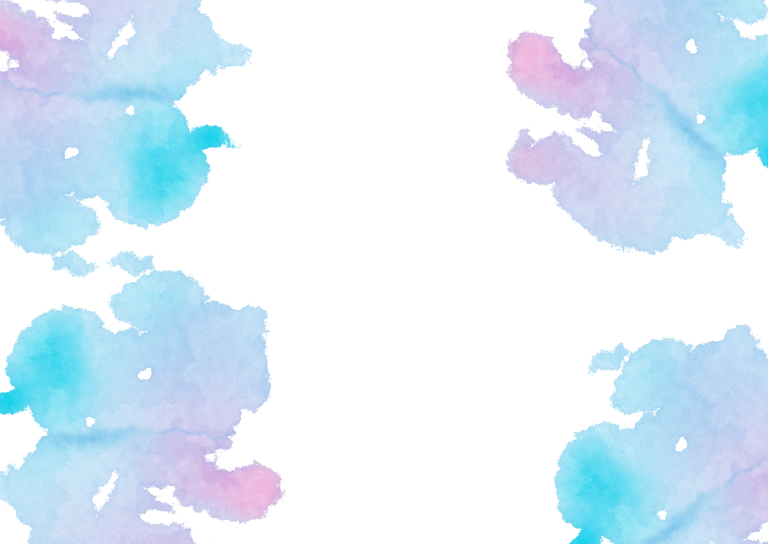
Reproduce this background procedurally as a WebGL 2 fragment shader.

```glsl
#version 300 es
precision highp float;
// Four pastel watercolour stains in the corners of a white sheet.

uniform vec2 u_resolution;
out vec4 outColor;

const float SHEET_HEIGHT = 5.42; // height of the canvas in stain units

vec2 hashGradient(vec2 cell) {
    vec3 h = fract(cell.xyx * vec3(0.1031, 0.1030, 0.0973));
    h += dot(h, h.yzx + 33.33);
    return fract((h.xx + h.yz) * h.zy) * 2.0 - 1.0;
}

float gradientNoise(vec2 p) {
    vec2 i = floor(p), f = p - i;
    vec2 u = f * f * f * (f * (f * 6.0 - 15.0) + 10.0);
    vec2 e = vec2(0.0, 1.0);
    float low = mix(dot(hashGradient(i), f), dot(hashGradient(i + e.yx), f - e.yx), u.x);
    float high = mix(dot(hashGradient(i + e), f - e), dot(hashGradient(i + 1.0), f - 1.0), u.x);
    return mix(low, high, u.y);
}

float fbm(vec2 p) {
    float sum = 0.0, amplitude = 0.6;
    for (int i = 0; i < 5; i++) {
        sum += amplitude * gradientNoise(p);
        p = mat2(1.6, 1.2, -1.2, 1.6) * p + 7.3;
        amplitude *= 0.5;
    }
    return sum;
}

float ellipse(vec2 p, vec2 centre, vec2 radii) {
    return (length((p - centre) / radii) - 1.0) * min(radii.x, radii.y);
}

float roundBox(vec2 p, vec2 centre, vec2 halfSize, float radius) {
    vec2 d = abs(p - centre) - halfSize + radius;
    return length(max(d, 0.0)) + min(max(d.x, d.y), 0.0) - radius;
}

float spot(vec2 p, vec2 centre, vec2 radii) {
    vec2 d = (p - centre) / radii;
    return exp(-dot(d, d));
}

// Outline: joined lobes, then bare patches cut away
float stainDistance(vec2 p) {
    float d = ellipse(p, vec2(0.05, -0.1), vec2(0.98, 0.78));
    d = min(d, roundBox(p, vec2(0.72, 0.43), vec2(0.6, 0.53), 0.14));
    d = min(d, ellipse(p, vec2(0.25, 0.98), vec2(0.45, 0.34)));
    d = min(d, ellipse(p, vec2(-0.03, 1.4), vec2(0.2, 0.09)));
    d = min(d, ellipse(p, vec2(-0.68, 0.34), vec2(0.58, 0.58)));
    d = min(d, ellipse(p, vec2(-1.26, 0.0), vec2(0.22, 0.12)));
    d = min(d, ellipse(p, vec2(-0.72, -0.85), vec2(0.55, 0.52)));
    d = min(d, ellipse(p, vec2(-1.36, -0.85), vec2(0.25, 0.1)));
    d = min(d, ellipse(p, vec2(-0.3, -1.3), vec2(0.78, 0.5)));
    d = min(d, ellipse(p, vec2(0.5, -1.6), vec2(0.32, 0.25)));
    d = min(d, ellipse(p, vec2(0.92, -0.88), vec2(0.52, 0.32)));

    float bare = ellipse(p, vec2(1.02, -0.54), vec2(0.3, 0.1));
    bare = min(bare, ellipse(p, vec2(-1.22, -0.4), vec2(0.19, 0.27)));
    bare = min(bare, ellipse(p + vec2(0.4 * (p.y + 0.9), 0.0) * -1.0, vec2(-0.32, -0.9), vec2(0.07, 0.17)));
    bare = min(bare, ellipse(p, vec2(0.3, -1.13), vec2(0.22, 0.08)));
    bare = min(bare, ellipse(p, vec2(0.65, -1.3), vec2(0.12, 0.2)));
    bare = min(bare, ellipse(p, vec2(0.1, 0.3), vec2(0.06)));
    bare = min(bare, ellipse(p, vec2(-0.45, -0.17), vec2(0.06)));
    return max(d, -bare);
}

// Pigments bleeding into one another
vec3 stainColor(vec2 p) {
    const vec3 sky = vec3(0.74, 0.9, 0.97), periwinkle = vec3(0.67, 0.8, 0.94);
    const vec3 lavender = vec3(0.79, 0.78, 0.925), lilac = vec3(0.83, 0.68, 0.88);
    const vec3 pink = vec3(0.94, 0.66, 0.84), aqua = vec3(0.47, 0.87, 0.95);
    const vec3 cyan = vec3(0.08, 0.82, 0.92), blue = vec3(0.4, 0.74, 0.91);
    vec3 c = mix(sky, periwinkle, spot(p, vec2(0.75, 0.45), vec2(0.75, 0.65)));
    c = mix(c, lavender, spot(p, vec2(0.75, -0.3), vec2(0.85, 0.5)));
    c = mix(c, lavender, 0.9 * spot(p, vec2(0.0, -1.4), vec2(0.9, 0.55)));
    c = mix(c, lilac, spot(p, vec2(0.8, -0.8), vec2(0.55, 0.35)));
    c = mix(c, pink, 0.9 * spot(p, vec2(1.25, -0.9), vec2(0.35, 0.35)));
    c = mix(c, pink, 0.5 * spot(p, vec2(0.6, -1.7), vec2(0.4, 0.35)));
    c = mix(c, aqua, 0.4 * spot(p, vec2(0.15, 1.0), vec2(0.4, 0.35)));
    c = mix(c, aqua, spot(p, vec2(-0.85, 0.2), vec2(0.45, 0.6)));
    c = mix(c, cyan, 0.65 * spot(p, vec2(-0.85, 0.42), vec2(0.25, 0.35)));
    c = mix(c, cyan, spot(p, vec2(-1.32, 0.02), vec2(0.25, 0.2)));
    c = mix(c, blue, 0.85 * spot(p, vec2(-0.5, -0.37), vec2(0.48, 0.09)));
    return mix(c, blue, 0.3 * spot(p, vec2(0.4, -0.31), vec2(0.9, 0.025)));
}

// Lays one stain over the paper; p is in the stain's own frame
vec3 paintStain(vec3 paper, vec2 p, float pixel) {
    if (length(p) > 2.6) return paper;
    vec2 warp = vec2(fbm(p * 2.2 + 3.1), fbm(p * 2.2 + 19.7));
    float rough = fbm(p * 9.0 + 5.0), grain = gradientNoise(p * 38.0);
    float d = stainDistance(p + 0.2 * warp) + 0.09 * rough + 0.025 * grain;
    float soft = max(0.016, pixel);
    float cover = 1.0 - smoothstep(-soft, soft, d);
    vec3 c = stainColor(p + 0.28 * warp);
    float pool = fbm(p * 1.4 + 0.5 * warp + 11.0);
    float layer = smoothstep(-0.02, 0.02, pool) - 0.5;
    c = mix(c, vec3(1.0), 0.1 - 0.14 * layer - 0.25 * rough);
    c -= vec3(0.08, 0.05, 0.02) * exp(-abs(d) / 0.025);
    return mix(paper, clamp(c + 0.03 * grain, 0.0, 1.0), cover);
}

// Moves, turns and optionally mirrors the sheet into a stain's frame
vec2 stainFrame(vec2 p, vec2 centre, float angle, float mirror) {
    float c = cos(angle), s = sin(angle);
    return mat2(c, -s, s, c) * (p - centre) * vec2(mirror, 1.0);
}

void main() {
    float pixel = SHEET_HEIGHT / u_resolution.y;
    vec2 p = gl_FragCoord.xy * pixel;
    vec3 color = vec3(1.0);
    color = paintStain(color, stainFrame(p, vec2(1.35, 1.42), 0.0, 1.0), pixel);
    color = paintStain(color, stainFrame(p, vec2(0.83, 4.16), 3.05, 1.0), pixel);
    color = paintStain(color, stainFrame(p, vec2(6.78, 4.69), -0.733, -1.0), pixel);
    color = paintStain(color, stainFrame(p, vec2(6.86, 0.71), 0.593, 1.0), pixel);
    outColor = vec4(color, 1.0);
}
```
